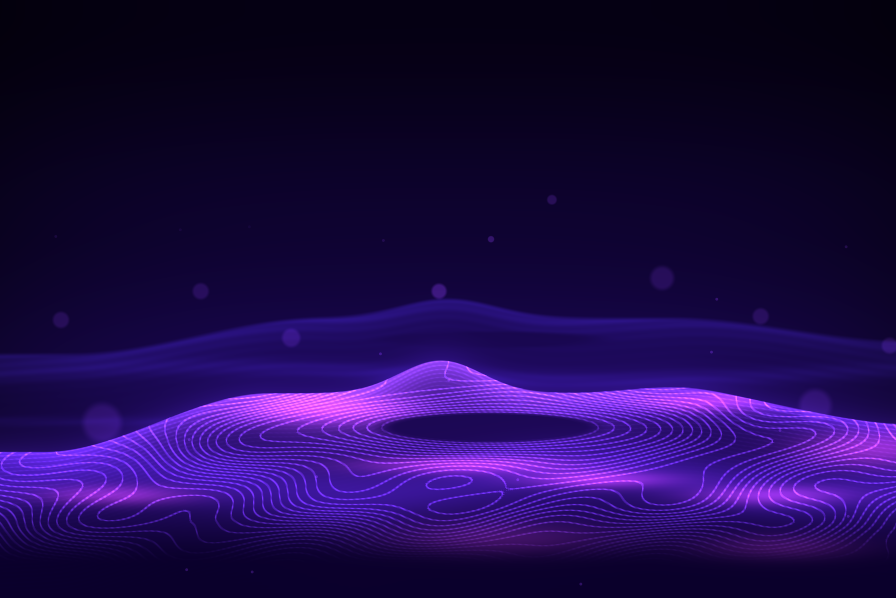
Reproduce this background procedurally as a Shadertoy shader.

```glsl
// Draws glowing violet contour-line hills under a dark indigo sky with soft bokeh.

const vec3 SKY_TOP = vec3(0.020, 0.000, 0.075);
const vec3 SKY_MID = vec3(0.058, 0.012, 0.200);
const vec3 SKY_LOW = vec3(0.095, 0.025, 0.310);
const vec3 FLOOR   = vec3(0.040, 0.000, 0.170);
const vec3 BODY    = vec3(0.110, 0.030, 0.330);
const vec3 HAZE    = vec3(0.140, 0.085, 0.400);
const vec3 VIOLET  = vec3(0.330, 0.150, 0.780);
const vec3 LILAC   = vec3(0.640, 0.320, 0.900);
const vec3 PINK    = vec3(0.860, 0.270, 0.780);

const vec2 BASIN = vec2(0.547, 0.285);       // centre of the dark hollow
const vec2 BASIN_SIZE = vec2(0.122, 0.025);
const float LINE_COUNT = 58.0;               // contours per unit of field
const float CREST_LINES = 150.0;             // dotted rows per unit of depth
const float LINE_WIDTH = 0.0011;

// Soft highlights: centre, then half size
const vec4 GLOWS[9] = vec4[9](
    vec4(0.52, 0.222, 0.110, 0.014), vec4(0.13, 0.172, 0.080, 0.016),
    vec4(0.67, 0.198, 0.080, 0.014), vec4(0.86, 0.172, 0.080, 0.016),
    vec4(0.98, 0.250, 0.080, 0.030), vec4(0.56, 0.100, 0.120, 0.028),
    vec4(0.87, 0.085, 0.090, 0.022), vec4(0.36, 0.315, 0.090, 0.025),
    vec4(0.79, 0.328, 0.070, 0.016));

// Bokeh discs: centre, then radius
const vec3 DISCS[11] = vec3[11](
    vec3(0.068, 0.465, 0.015), vec3(0.224, 0.513, 0.015), vec3(0.490, 0.513, 0.014),
    vec3(0.739, 0.535, 0.022), vec3(0.616, 0.666, 0.009), vec3(0.548, 0.600, 0.006),
    vec3(0.849, 0.471, 0.015), vec3(0.114, 0.293, 0.036), vec3(0.325, 0.435, 0.017),
    vec3(0.993, 0.422, 0.015), vec3(0.910, 0.322, 0.030));

float bell(float x, float centre, float width) {
    float t = (x - centre) / width;
    return exp(-t * t);
}

vec2 hash2(vec2 p) {
    return fract(sin(vec2(dot(p, vec2(127.1, 311.7)), dot(p, vec2(269.5, 183.3)))) * 4375.85);
}

float frontRidge(float x) {
    return 0.244 + 0.098 * smoothstep(0.05, 0.30, x) - 0.052 * smoothstep(0.76, 1.02, x)
         + 0.055 * bell(x, 0.492, 0.065) + 0.010 * bell(x, 0.75, 0.07);
}

float backRidge(float x) {
    return 0.408 + 0.060 * smoothstep(0.08, 0.36, x) - 0.040 * smoothstep(0.75, 1.02, x)
         + 0.032 * bell(x, 0.50, 0.075);
}

// Stripes at whole values of the field, of even width on the canvas
float contour(float field) {
    float slope = fwidth(field);
    float halfWidth = slope * iResolution.y * LINE_WIDTH;
    float gap = abs(fract(field) - 0.5);
    return 1.0 - smoothstep(halfWidth - 0.6 * slope, halfWidth + 0.6 * slope, 0.5 - gap);
}

// Rings around the hollow, bent by slow waves
float terrain(vec2 p) {
    vec2 q = p - BASIN;
    q.y += 0.035 * smoothstep(0.12, 0.5, abs(q.x));
    float stretch = mix(4.7, 2.4, smoothstep(0.02, 0.14, abs(q.y)));
    float ring = length(vec2(q.x, q.y * stretch));
    float wave = sin(p.x * 17.0 + p.y * 24.0) + 0.7 * sin(p.x * 31.0 - p.y * 43.0 + 1.0);
    return ring + 0.032 * wave * smoothstep(0.12, 0.35, ring);
}

vec3 sky(vec2 p) {
    vec3 c = mix(SKY_LOW, SKY_MID, smoothstep(0.35, 0.62, p.y));
    c = mix(c, SKY_TOP, smoothstep(0.55, 0.98, p.y));
    return c * (1.0 - 0.35 * pow(abs(2.0 * p.x - 1.0), 3.0));
}

vec3 backHills(vec2 p) {
    float depth = backRidge(p.x) - p.y;
    float cover = smoothstep(-0.004, 0.006, depth);
    float veil = 0.85 * exp(-max(depth, 0.0) / 0.030);
    veil += 0.35 * bell(p.y, 0.375 + 0.012 * sin(p.x * 7.0), 0.014);
    veil += 0.25 * bell(p.y, 0.295, 0.008) * (1.0 - smoothstep(0.1, 0.5, p.x));
    veil *= 0.9 + 0.1 * sin(depth * 420.0 + 5.0 * sin(p.x * 9.0));
    float hollow = length((p - vec2(0.55, 0.432)) / vec2(0.125, 0.014));
    veil *= 0.25 + 0.75 * smoothstep(0.7, 1.2, hollow);
    return HAZE * veil * cover * (0.65 + 0.35 * bell(p.x, 0.5, 0.35));
}

vec3 bokeh(vec2 p, float aspect) {
    float light = 0.0;
    for (int i = 0; i < 11; i++) {
        vec3 disc = DISCS[i];
        float r = length((p - disc.xy) * vec2(aspect, 1.0)) / disc.z;
        light += (1.0 - smoothstep(0.65, 1.1, r)) * (0.16 + 0.14 * bell(disc.x, 0.49, 0.1));
    }
    // Sparse specks
    vec2 grid = p * vec2(aspect, 1.0) * 9.0;
    vec2 rnd = hash2(floor(grid));
    float speck = 1.0 - smoothstep(0.012, 0.03, length(fract(grid) - 0.15 - 0.7 * rnd));
    light += 0.25 * speck * step(0.78, rnd.x) * (1.0 - smoothstep(0.55, 0.65, p.y));
    return vec3(0.55, 0.25, 0.85) * light;
}

vec3 frontHills(vec2 p, vec3 behind) {
    float depth = frontRidge(p.x) - p.y;
    float d = max(depth, 0.0);
    float fade = smoothstep(0.055, 0.16, p.y);
    float basin = smoothstep(0.85, 1.12, length((p - BASIN) / BASIN_SIZE));
    float centre = bell(p.x, 0.46, 0.26);
    vec3 c = mix(FLOOR, BODY, fade);

    // Sheen under the crest, warm near the middle
    vec3 crestTint = mix(VIOLET, LILAC, 0.15 + 0.85 * centre);
    float sheen = exp(-d / (0.022 + 0.035 * centre));
    c += crestTint * sheen * basin * 0.75;
    c += VIOLET * 0.32 * bell(p.y, 0.195 + 0.02 * sin(p.x * 12.0), 0.045) * fade;

    // Highlights
    float glow = 0.0;
    for (int i = 0; i < 9; i++) {
        vec2 g = (p - GLOWS[i].xy) / GLOWS[i].zw;
        glow += exp(-dot(g, g)) * (0.4 + 0.6 * smoothstep(0.08, 0.2, GLOWS[i].y));
    }
    c += PINK * glow * 0.48 * basin;

    // Contour threads and dotted rows on the crest
    float dots = 0.75 + 0.25 * sin(p.x * 900.0 + p.y * 500.0);
    float threads = contour(terrain(p) * LINE_COUNT) * dots * fade * basin;
    float rows = contour((depth + 0.006 * sin(p.x * 15.0)) * CREST_LINES) * dots * exp(-d / 0.045);
    vec3 lineTint = mix(VIOLET, LILAC, clamp(0.35 + glow + 0.4 * sheen, 0.0, 1.0));
    c += lineTint * (0.62 * threads + 0.25 * rows * basin);
    return mix(behind, c, smoothstep(-0.0015, 0.0015, depth));
}

void mainImage(out vec4 fragColor, in vec2 fragCoord) {
    vec2 p = fragCoord / iResolution.xy;
    float aspect = iResolution.x / iResolution.y;
    vec3 color = sky(p) + backHills(p);
    color += VIOLET * 0.22 * exp(-abs(p.y - frontRidge(p.x)) / 0.03);
    color = frontHills(p, color) + bokeh(p, aspect);
    fragColor = vec4(clamp(color, 0.0, 1.0), 1.0);
}
```
